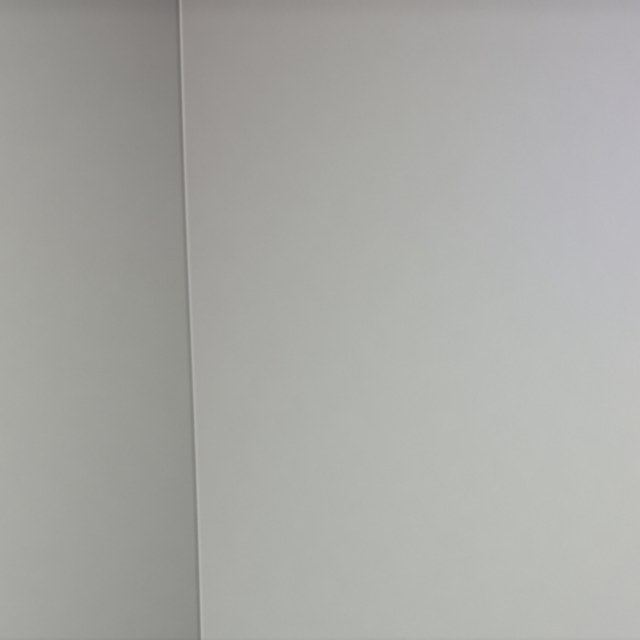
Write a Shadertoy shader that draws this texture.

```glsl
// Two softly lit plaster walls meeting at a slightly leaning corner with a pale seam.

// Sine-free hash of a lattice cell, 0 to 1
float hash21(vec2 cell) {
    vec3 p = fract(vec3(cell.xyx) * 0.1031);
    p += dot(p, p.yzx + 33.33);
    return fract((p.x + p.y) * p.z);
}

float valueNoise(vec2 p) {
    vec2 cell = floor(p);
    vec2 f = fract(p);
    f = f * f * (3.0 - 2.0 * f);
    float low = mix(hash21(cell), hash21(cell + vec2(1, 0)), f.x);
    float high = mix(hash21(cell + vec2(0, 1)), hash21(cell + vec2(1, 1)), f.x);
    return mix(low, high, f.y);
}

// Quadratic through three colours at t = 0, 0.5 and 1
vec3 blend3(vec3 start, vec3 middle, vec3 end, float t) {
    return start * (1.0 - t) * (1.0 - 2.0 * t)
         + middle * 4.0 * t * (1.0 - t)
         + end * t * (2.0 * t - 1.0);
}

float cornerX(float y) {
    return 0.315 - 0.034 * y + 0.0012 * sin(6.2832 * y);
}

vec3 leftWall(float across, float y) {
    vec3 outer = blend3(vec3(0.65, 0.655, 0.635), vec3(0.66, 0.66, 0.64),
                        vec3(0.59, 0.585, 0.57), y);
    vec3 inner = blend3(vec3(0.545, 0.545, 0.53), vec3(0.57, 0.57, 0.55),
                        vec3(0.49, 0.475, 0.47), y);
    return mix(outer, inner, across);
}

vec3 rightWall(float across, float y) {
    vec3 inner = blend3(vec3(0.66, 0.665, 0.645), vec3(0.635, 0.63, 0.615),
                        vec3(0.56, 0.54, 0.53), y);
    vec3 centre = blend3(vec3(0.70, 0.71, 0.69), vec3(0.70, 0.71, 0.69),
                         vec3(0.635, 0.625, 0.615), y);
    vec3 outer = blend3(vec3(0.73, 0.73, 0.72), vec3(0.745, 0.75, 0.735),
                        vec3(0.69, 0.68, 0.69), y);
    return blend3(inner, centre, outer, across);
}

// Soft bell around zero
float bell(float d, float width) {
    return exp(-d * d / (width * width));
}

void mainImage(out vec4 fragColor, in vec2 fragCoord) {
    vec2 uv = fragCoord / iResolution.xy;
    float pixel = 1.0 / iResolution.x;
    float corner = cornerX(uv.y);
    float d = uv.x - corner;

    // Wall shading on either side of the corner
    vec3 left = leftWall(clamp(uv.x / corner, 0.0, 1.0), uv.y);
    vec3 right = rightWall(clamp(d / (1.0 - corner), 0.0, 1.0), uv.y);

    // Cool reflected light on the far right
    vec2 coolOffset = (uv - vec2(0.98, 0.70)) / vec2(0.24, 0.26);
    right += vec3(0.0, -0.004, 0.028) * exp(-dot(coolOffset, coolOffset));
    vec3 color = mix(left, right, smoothstep(-pixel, pixel, d));

    // Narrow shadow beside the raised pale seam
    color -= 0.06 * bell(d + 0.0035, 0.0025 + 0.5 * pixel);
    vec3 seamColor = mix(vec3(0.71, 0.71, 0.695), vec3(0.66, 0.65, 0.64), uv.y);
    color = mix(color, seamColor, 0.85 * bell(d - 0.001, 0.0018 + 0.4 * pixel));

    // Falloff at the upper and lower borders
    color -= 0.025 * smoothstep(0.965, 1.0, uv.y);
    color -= 0.02 * (1.0 - smoothstep(0.0, 0.006, uv.y));

    // Faint plaster mottling and fine grain
    color += 0.006 * (valueNoise(uv * vec2(45.0, 38.0)) - 0.5);
    color += 0.006 * (valueNoise(uv * 256.0) - 0.5);

    fragColor = vec4(clamp(color, 0.0, 1.0), 1.0);
}
```
